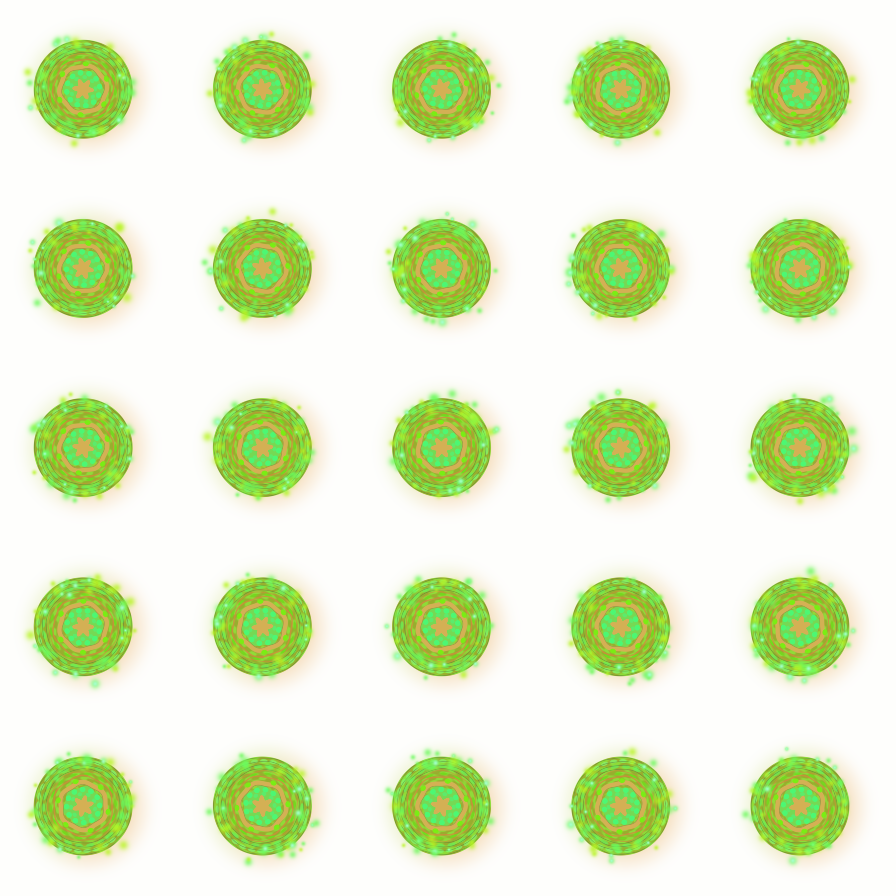
Reproduce this pattern procedurally as a Shadertoy shader.

```glsl
// Five by five glowing green rosettes with turning rings and scattered sparks on white.
const float TAU = 6.2831853;

float hash(vec2 p) {
    vec3 q = fract(vec3(p.xyx) * 0.1031);
    q += dot(q, q.yzx + 33.33);
    return fract((q.x + q.y) * q.z);
}

// Soft-edged stroke of half width w around d = 0
float stroke(float d, float w, float aa) {
    return 1.0 - smoothstep(w - aa, w + aa, abs(d));
}

// Ring of n oval beads; size is (radial, tangential) half extent
float beads(float r, float a, float radius, float n, vec2 size, float aa) {
    float along = (fract(a * n / TAU) - 0.5) * TAU / n * radius;
    float d = length(vec2(r - radius, along) / size) - 1.0;
    float soft = aa / min(size.x, size.y);
    return 1.0 - smoothstep(-soft, soft, d);
}

vec3 rosette(float r, float a, vec2 id, float aa) {
    float spin = hash(id + 3.7) * TAU;
    float inner = a + spin;
    float outer = a - spin * 1.7;

    // Olive body with a sine-layered mottle
    float mottle = sin(inner * 11.0 + r * 90.0) + sin(outer * 17.0 - r * 140.0) + sin(inner * 5.0 + r * 210.0);
    vec3 col = mix(vec3(0.60, 0.68, 0.18), vec3(0.56, 0.86, 0.22), smoothstep(-1.2, 1.6, mottle));

    // Orange threads between the middle rings
    float wave = 0.005 * sin(inner * 6.0);
    col = mix(col, vec3(0.83, 0.53, 0.24), 0.75 * stroke(r - 0.166 - wave, 0.004, aa * 0.5));
    col = mix(col, vec3(0.79, 0.56, 0.22), 0.6 * stroke(r - 0.195 + wave, 0.003, aa * 0.5));

    // Tan heart and scalloped gap
    vec3 tan1 = vec3(0.83, 0.69, 0.33);
    col = mix(col, tan1, stroke(r - 0.128 - wave, 0.014, aa * 0.6));
    col = mix(col, vec3(0.46, 0.85, 0.33), stroke(r, 0.108 + 0.006 * cos(inner * 6.0), aa * 0.6));
    col = mix(col, vec3(0.30, 0.97, 0.45), beads(r, inner, 0.092, 12.0, vec2(0.015, 0.016), aa * 0.5));
    col = mix(col, vec3(0.36, 0.92, 0.42), beads(r, inner + 0.2, 0.068, 9.0, vec2(0.011, 0.013), aa * 0.5));
    col = mix(col, tan1, stroke(r, 0.048 + 0.013 * cos(inner * 6.0), aa * 0.6));

    // Lime studs and green dashes
    col = mix(col, vec3(0.48, 0.93, 0.08), beads(r, inner, 0.142, 6.0, vec2(0.013, 0.017), aa * 0.5));
    col = mix(col, vec3(0.45, 0.85, 0.12), beads(r, outer, 0.181, 14.0, vec2(0.007, 0.022), aa * 0.5));
    col = mix(col, vec3(0.42, 0.93, 0.33), 0.8 * beads(r, outer, 0.222, 22.0, vec2(0.010, 0.023), aa * 0.5));
    col = mix(col, vec3(0.52, 0.96, 0.42), 0.8 * beads(r, inner, 0.252, 30.0, vec2(0.010, 0.021), aa * 0.5));

    // Fine dark outlines
    vec3 ink = vec3(0.36, 0.50, 0.22);
    for (int i = 0; i < 4; i++) {
        float k = float(i);
        float radius = 0.207 + 0.021 * k + 0.002 * sin(outer * (7.0 + k));
        col = mix(col, ink, 0.55 * stroke(r - radius, 0.002, aa * 0.5));
    }
    return mix(col, ink, 0.4 * stroke(r - 0.116 - wave, 0.002, aa * 0.5));
}

void mainImage(out vec4 fragColor, in vec2 fragCoord) {
    vec2 uv = fragCoord / iResolution.xy * 5.0;
    vec2 id = floor(uv);
    vec2 p = fract(uv) - vec2(0.464, 0.502);
    float aa = 5.0 / min(iResolution.x, iResolution.y);
    float r = length(p);
    float a = atan(p.y, p.x);

    // Halo: pale green to the upper left, peach to the lower right
    float g = length(p - vec2(0.022, -0.008));
    float halo = exp(-pow(g / 0.292, 4.0)) * 0.75 + 0.13 * exp(-g * g * 14.0);
    halo *= 1.0 - smoothstep(0.32, 0.46, g);
    float warm = smoothstep(-0.25, 0.25, p.x - 0.5 * p.y);
    vec3 haloCol = mix(vec3(0.84, 0.89, 0.58), vec3(0.94, 0.78, 0.56), warm);
    vec3 col = mix(vec3(0.995, 0.995, 0.99), haloCol, halo);

    // Disc
    col = mix(col, rosette(r, a, id, aa), 1.0 - smoothstep(0.276 - aa * 0.6, 0.276 + aa * 0.6, r));

    // Sparks: broad green puffs, lime dots and a few mint glints about the rim
    for (int i = 0; i < 44; i++) {
        float k = float(i);
        vec2 seed = id * 7.0 + vec2(k * 1.37, k * 2.91);
        float angle = hash(seed) * TAU;
        float spread = hash(seed + 11.3) + hash(seed + 23.1) - 1.0;
        float radius = 0.258 + 0.07 * spread;
        float size = mix(0.011, 0.027, hash(seed + 41.9));
        float d = length(p - radius * vec2(cos(angle), sin(angle))) / size;
        float kind = hash(seed + 57.2);
        vec3 tint = mix(vec3(0.72, 0.96, 0.14), vec3(0.42, 0.98, 0.36), step(0.38, kind));
        col = mix(col, tint, 0.72 * exp(-d * d));
        col = mix(col, vec3(0.66, 1.0, 0.84), 0.85 * step(0.80, kind) * exp(-d * d * 3.5));
    }
    fragColor = vec4(col, 1.0);
}
```
